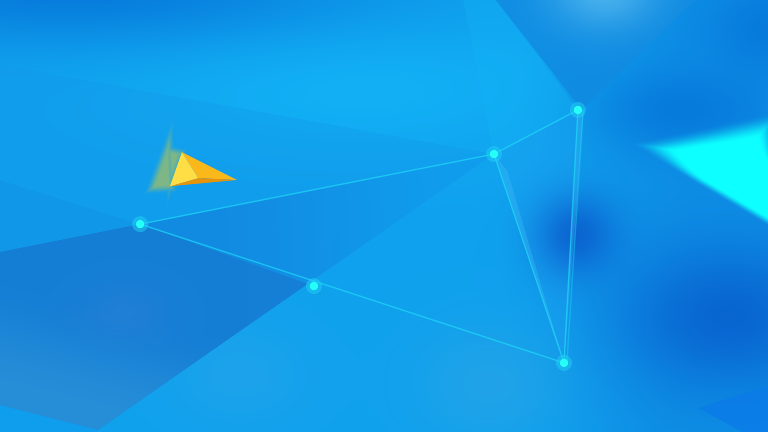
Give the GLSL for this background, as a WebGL 1 fragment shader.

```glsl
precision highp float;
// Blue faceted backdrop: soft elliptical glows under translucent half-plane
// facets, a thin network of linked nodes, a blurred cyan shard and a small
// gold pyramid. All positions lie on a 16 by 9 canvas.
uniform vec2 u_resolution;

float aa; // half a pixel in canvas units

// Signed distance to the line a-b, positive on its left
float side(vec2 p, vec2 a, vec2 b) {
  vec2 d = normalize(b - a);
  return d.x * (p.y - a.y) - d.y * (p.x - a.x);
}

float cover(float d, float soft) {
  return smoothstep(-soft, soft, d);
}

// Inside distance of a triangle with counter-clockwise corners
float triangle(vec2 p, vec2 a, vec2 b, vec2 c) {
  return min(side(p, a, b), min(side(p, b, c), side(p, c, a)));
}

float glow(vec2 p, vec2 center, vec2 radius) {
  vec2 q = (p - center) / radius;
  return exp(-dot(q, q));
}

float segment(vec2 p, vec2 a, vec2 b) {
  vec2 d = b - a;
  return length(p - a - d * clamp(dot(p - a, d) / dot(d, d), 0.0, 1.0));
}

float stroke(vec2 p, vec2 a, vec2 b) {
  return 1.0 - smoothstep(0.0, 0.012 + 1.5 * aa, segment(p, a, b));
}

void main() {
  vec2 p = gl_FragCoord.xy / u_resolution * vec2(16.0, 9.0);
  aa = 8.0 / u_resolution.x;

  vec2 west = vec2(2.92, 4.33), low = vec2(6.54, 3.04), hub = vec2(10.29, 5.79);
  vec2 north = vec2(12.04, 6.71), south = vec2(11.75, 1.44);
  vec2 foot = vec2(2.04, 0.04);
  vec3 deep = vec3(0.02, 0.46, 0.85);

  // Soft background light
  vec3 col = mix(vec3(0.06, 0.63, 0.93), vec3(0.07, 0.69, 0.96), glow(p, vec2(7.5, 7.2), vec2(5.0, 1.5)));
  col = mix(col, vec3(0.05, 0.54, 0.89), 0.8 * smoothstep(10.5, 14.5, p.x));
  col = mix(col, deep, 0.85 * glow(p, vec2(1.5, 9.2), vec2(6.0, 1.1)));
  col = mix(col, deep, 0.8 * glow(p, vec2(14.2, 6.7), vec2(1.9, 0.9)));
  col = mix(col, deep, 0.8 * glow(p, vec2(16.0, 8.4), vec2(1.3, 1.0)));
  col = mix(col, vec3(0.03, 0.38, 0.81), 0.9 * glow(p, vec2(15.2, 2.4), vec2(2.3, 1.5)));
  col = mix(col, vec3(0.15, 0.64, 0.90), 0.7 * glow(p, vec2(10.2, 1.0), vec2(1.5, 1.2)));
  col = mix(col, vec3(0.14, 0.64, 0.91), 0.6 * glow(p, vec2(5.0, 1.2), vec2(1.5, 1.1)));

  // Left facets, stacked from the widest wedge to the darkest
  float leftOfFold = side(p, hub, foot) * -1.0;
  float wedge = min(leftOfFold, side(p, hub, vec2(0.0, 7.65)));
  col = mix(col, vec3(0.07, 0.59, 0.91), 0.35 * cover(wedge, aa));
  float belowWest = side(p, hub, west);
  float inner = min(leftOfFold, belowWest);
  vec3 innerColor = mix(vec3(0.07, 0.52, 0.87), vec3(0.06, 0.61, 0.93), smoothstep(4.0, 10.0, p.x));
  col = mix(col, innerColor, 0.75 * cover(inner, aa));
  float wing = triangle(p, vec2(-0.1, 5.28), vec2(-0.1, 3.73), west);
  col = mix(col, vec3(0.07, 0.56, 0.89), 0.4 * cover(wing, aa));
  float dark = min(min(inner, side(p, low, west)), side(p, vec2(0.0, 0.56), foot));
  vec3 darkColor = mix(vec3(0.16, 0.56, 0.84), vec3(0.08, 0.49, 0.83), smoothstep(0.8, 3.2, p.y + 0.25 * p.x));
  darkColor = mix(darkColor, vec3(0.16, 0.49, 0.83), 0.6 * glow(p, vec2(2.6, 2.5), vec2(0.9, 0.6)));
  col = mix(col, darkColor, 0.9 * cover(dark, aa));
  float corner = -side(p, vec2(0.0, 0.56), foot);
  col = mix(col, vec3(0.06, 0.62, 0.93), cover(min(corner, leftOfFold), aa));

  // Upper facets
  float ray = triangle(p, vec2(9.63, 9.1), hub, vec2(10.25, 9.1));
  ray = max(ray, triangle(p, hub, north, vec2(10.25, 9.1)));
  col = mix(col, vec3(0.07, 0.70, 0.96), 0.35 * cover(ray, aa));
  float roof = triangle(p, vec2(10.25, 9.1), north + vec2(0.08, 0.0), vec2(14.58, 9.1));
  vec3 roofColor = mix(vec3(0.06, 0.54, 0.88), vec3(0.32, 0.71, 0.93), glow(p, vec2(12.6, 9.2), vec2(1.1, 0.8)));
  col = mix(col, roofColor, 0.85 * cover(roof, aa));

  // Right-hand facet, deep spot and lower corner
  float pane = triangle(p, hub, south, north);
  col = mix(col, vec3(0.10, 0.63, 0.94), 0.45 * cover(pane, aa));
  col = mix(col, vec3(0.04, 0.36, 0.80), 0.85 * glow(p, vec2(12.0, 4.1), vec2(0.85)));
  float chip = triangle(p, vec2(14.54, 0.5), vec2(16.2, -0.4), vec2(16.2, 1.03));
  col = mix(col, vec3(0.04, 0.48, 0.91), 0.8 * cover(chip, aa));

  // Cyan shard with a blurred rim
  float shard = triangle(p, vec2(13.2, 6.0), vec2(16.2, 4.22), vec2(16.2, 6.65));
  float blur = mix(0.08, 0.28, smoothstep(5.2, 6.3, p.y));
  col = mix(col, vec3(0.05, 1.0, 1.0), smoothstep(-0.04, blur * 1.6, shard));

  // Gold pyramid with its soft trailing shadow
  vec2 apex = vec2(3.79, 5.83), tip = vec2(4.94, 5.25);
  vec2 heel = vec2(3.54, 5.12), ridge = vec2(4.13, 5.29);
  float trail = min(triangle(p, vec2(3.2, 5.1), heel, vec2(3.5, 5.9)) + 0.05, 0.2);
  trail = max(trail, triangle(p, heel, apex, vec2(3.5, 5.9)));
  col = mix(col, vec3(0.68, 0.76, 0.35), 0.7 * cover(trail, 0.1));
  col = mix(col, vec3(0.98, 0.72, 0.10), cover(triangle(p, apex, ridge, tip), aa));
  col = mix(col, vec3(0.91, 0.58, 0.04), cover(triangle(p, heel, tip, ridge), aa));
  col = mix(col, vec3(1.0, 0.87, 0.27), cover(triangle(p, apex, heel, ridge), aa));

  // Links and their pale side bands
  float band = triangle(p, hub, south, hub + vec2(0.28, -0.35));
  band = max(band, triangle(p, north, south, north + vec2(0.12, -0.05)));
  col = mix(col, vec3(0.25, 0.74, 0.96), 0.35 * cover(band, aa));
  float link = max(stroke(p, west, hub), stroke(p, west, south));
  link = max(link, max(stroke(p, hub, north), stroke(p, hub, south)));
  link = max(link, max(stroke(p, north, south), 0.6 * stroke(p, north + vec2(0.11, 0.0), south + vec2(0.06, 0.0))));
  col = mix(col, vec3(0.12, 0.86, 0.97), 0.7 * link);

  // Nodes: bright core inside a translucent halo
  float d = min(min(length(p - west), length(p - low)), length(p - hub));
  d = min(d, min(length(p - north), length(p - south)));
  col = mix(col, vec3(0.12, 0.82, 0.95), 0.5 * cover(0.165 - d, aa));
  col = mix(col, vec3(0.15, 1.0, 0.97), cover(0.085 - d, aa));

  gl_FragColor = vec4(col, 1.0);
}
```
